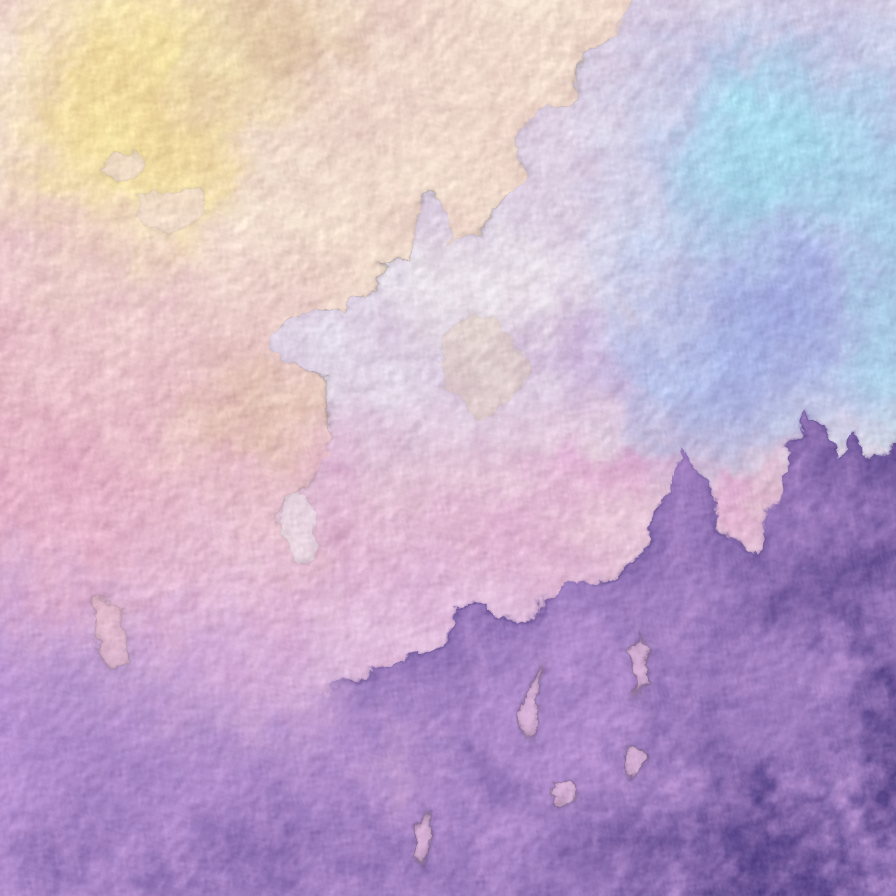
Give the GLSL for this background, as a Shadertoy shader.

```glsl
// Watercolour on rough paper: a warm cream-to-rose wash, a cool lavender-blue wash
// and a violet wash with a jagged drying line. Each is a gradient with soft blooms
// in noise-warped space; paper relief and pigment grain come from value noise.

#define SOFT_WARP 0.11
#define JAG_WARP 0.042
#define JAG_SCALE 24.0
#define LINE_WIDTH 0.0016
#define PAPER_SCALE 105.0
#define PAPER_RELIEF 0.14
#define GRANULATION 0.85

const vec3 CREAM = vec3(.935, .85, .8), YELLOW = vec3(.95, .87, .63),
  OCHRE = vec3(.88, .78, .64), PINK = vec3(.9, .74, .78),
  ROSE = vec3(.87, .63, .75), ORCHID = vec3(.87, .72, .85),
  MAGENTA = vec3(.82, .53, .79), PEARL = vec3(.92, .89, .91),
  LAVENDER = vec3(.87, .82, .89), SKY = vec3(.72, .76, .9),
  CYAN = vec3(.64, .83, .91), BLUE = vec3(.63, .67, .88),
  VIOLET = vec3(.69, .55, .8), INDIGO = vec3(.35, .27, .54);

float hash(vec2 p) {
  return fract(sin(dot(p, vec2(127.1, 311.7))) * 43758.5453);
}

float noise(vec2 p) {
  vec2 i = floor(p), f = fract(p);
  f = f * f * (3. - 2. * f);
  return mix(mix(hash(i), hash(i + vec2(1, 0)), f.x),
             mix(hash(i + vec2(0, 1)), hash(i + vec2(1, 1)), f.x), f.y);
}

float fbm(vec2 p) {
  float sum = 0., amp = .52;
  for (int i = 0; i < 5; i++) {
    sum += amp * noise(p);
    p = mat2(1.6, 1.2, -1.2, 1.6) * p + 7.3;
    amp *= .5;
  }
  return sum;
}

vec2 warp(vec2 p, float scale, float amount) {
  return p + amount * (vec2(fbm(p * scale), fbm(p * scale + 31.7)) - .5);
}

float bump(float x, float centre, float width) {
  float d = (x - centre) / width;
  return exp(-d * d);
}

float line(float d) { return exp(-abs(d) / LINE_WIDTH); }

// Coverage of a crisp edge, one where d > 0
float inside(float d) {
  float aa = 1.2 / iResolution.y;
  return smoothstep(-aa, aa, d);
}

// Soft bloom of pigment; spot = centre, radii
void bloom(inout vec3 c, vec3 pigment, vec2 p, vec4 spot, float amount) {
  float r = length((p - spot.xy) / spot.zw);
  c = mix(c, pigment, amount * smoothstep(1.4, .2, r));
}

// Bare patch with a darker rim
void chip(inout vec3 c, vec3 tint, vec2 p, vec4 spot, float cover, float rim) {
  float r = length((p - spot.xy) / spot.zw);
  float d = (1. - r) * min(spot.z, spot.w);
  c = mix(c, tint, cover * inside(d)) * (1. - rim * line(d));
}

// Right border of the warm wash, x over height
float warmBorder(float y) {
  return .365 - .06 * bump(y, .425, .035) - .065 * bump(y, .62, .028)
    + .065 * smoothstep(.64, .67, y) + .1 * smoothstep(.705, .738, y)
    + .06 * smoothstep(.74, .8, y) + .06 * smoothstep(.87, .9, y)
    + .05 * smoothstep(.9, 1., y);
}

// Top of the violet wash, height over x
float violetRidge(float x) {
  return max(.34 - .3 * x, .073 + .42 * x)
    + .04 * bump(x, .53, .014) + .11 * bump(x, .764, .03)
    - .045 * bump(x, .838, .024) + .095 * bump(x, .899, .021)
    + .045 * bump(x, .95, .013);
}

vec3 warmWash(vec2 p) {
  vec3 c = mix(PINK, CREAM, smoothstep(.62, .92, p.y + .55 * p.x));
  c = mix(ORCHID, c, smoothstep(.28, .52, p.y));
  bloom(c, YELLOW, p, vec4(.15, .89, .14, .17), .95);
  bloom(c, YELLOW, p, vec4(.21, .8, .06, .07), .6);
  bloom(c, OCHRE, p, vec4(.3, .94, .09, .1), .7);
  bloom(c, OCHRE, p, vec4(.3, .54, .09, .06), .4);
  bloom(c, ROSE, p, vec4(.04, .45, .18, .12), .55);
  return c;
}

vec3 coolWash(vec2 p) {
  vec3 c = mix(ORCHID, LAVENDER, smoothstep(.42, .62, p.y));
  float blue = smoothstep(.45, .58, p.y) * smoothstep(1.1, .8, p.y);
  c = mix(c, SKY, blue * smoothstep(.6, .84, p.x));
  bloom(c, PEARL, p, vec4(.52, .68, .1, .06), .7);
  bloom(c, CYAN, p, vec4(.88, .82, .11, .1), .9);
  bloom(c, CYAN, p, vec4(.99, .69, .05, .22), .6);
  bloom(c, BLUE, p, vec4(.86, .65, .09, .07), .8);
  bloom(c, BLUE, p, vec4(.77, .56, .1, .13), .7);
  bloom(c, VIOLET, p, vec4(.63, .61, .07, .06), .35);
  bloom(c, MAGENTA, p, vec4(.58, .4, .05, .05), .5);
  bloom(c, MAGENTA, p, vec4(.66, .475, .08, .03), .55);
  bloom(c, MAGENTA, p, vec4(.83, .43, .03, .05), .7);
  return c;
}

void mainImage(out vec4 fragColor, in vec2 fragCoord) {
  vec2 uv = fragCoord / iResolution.xy, q = uv * PAPER_SCALE;
  vec2 soft = warp(warp(uv, 7., SOFT_WARP), 38., .07);
  vec2 jag = warp(warp(uv, JAG_SCALE, JAG_WARP), 75., .016);
  float mottle = fbm(uv * 16. + 4.) - .5, speckle = fbm(uv * 65.) - .5;
  float ink = clamp(.7 + 3. * mottle, .2, 1.);

  // Warm and cool washes meet at a thin drying line
  float notch = .022 - .022 * length((jag - vec2(.479, .735)) / vec2(.022, .042));
  float border = max((jag.x - warmBorder(jag.y)) * .6, notch);
  float fade = smoothstep(.26, .6, uv.y);
  vec3 c = mix(warmWash(soft), coolWash(soft), inside(border) * fade);
  c *= 1. - .22 * fade * ink * line(border);
  c += (mottle + .5 * speckle) * vec3(.06, .11, .07);

  // Pale patches
  chip(c, OCHRE, jag, vec4(.535, .59, .047, .058), .3, .04);
  chip(c, CREAM, jag, vec4(.135, .812, .022, .018), .8, .08);
  chip(c, CREAM, jag, vec4(.19, .77, .036, .022), .8, .08);
  chip(c, PEARL, jag, vec4(.335, .415, .022, .04), .6, .06);

  // Violet wash: soft on the left, crisp on the right
  float ridge = violetRidge(jag.x);
  float slope = (violetRidge(jag.x + .003) - ridge) / .003;
  float depth = (ridge - jag.y) / sqrt(1. + slope * slope);
  float crisp = smoothstep(.33, .43, uv.x);
  float haze = smoothstep(-.1, .15, violetRidge(uv.x) - soft.y);
  float dark = smoothstep(.4, .98, soft.x - .6 * soft.y);
  dark = max(dark, .35 * smoothstep(.14, -.02, soft.y));
  float grain = GRANULATION * (mottle + speckle) * (.5 + dark);
  vec3 violet = mix(VIOLET, INDIGO, clamp(dark * .7 + grain, -.3, 1.));
  bloom(violet, INDIGO, soft, vec4(.55, .13, .06, .05), .35);
  bloom(violet, ORCHID, soft, vec4(.44, .12, .05, .06), .35);
  bloom(violet, VIOLET, soft, vec4(.89, .21, .08, .07), .6);
  violet = mix(violet, INDIGO, .3 * exp(-abs(depth) / .03) * crisp);
  c = mix(c, violet, mix(haze, inside(depth), crisp));
  c = mix(c, INDIGO, .75 * ink * crisp * line(depth));

  // Bare pink flecks within the violet
  chip(c, PINK, jag, vec4(.123, .297, .017, .042), .6, .15);
  chip(c, ORCHID, jag, vec4(.598, .212, .011, .036), .8, .25);
  chip(c, ORCHID, jag, vec4(.718, .264, .01, .032), .8, .25);
  chip(c, ORCHID, jag, vec4(.715, .147, .012, .018), .8, .25);
  chip(c, ORCHID, jag, vec4(.632, .115, .012, .015), .8, .25);
  chip(c, ORCHID, jag, vec4(.475, .062, .012, .024), .8, .25);

  // Paper relief lit from the upper left
  c += PAPER_RELIEF * (fbm(q) - fbm(q + vec2(-.35, .35))) + .06 * speckle;
  fragColor = vec4(clamp(c, 0., 1.), 1.);
}
```
